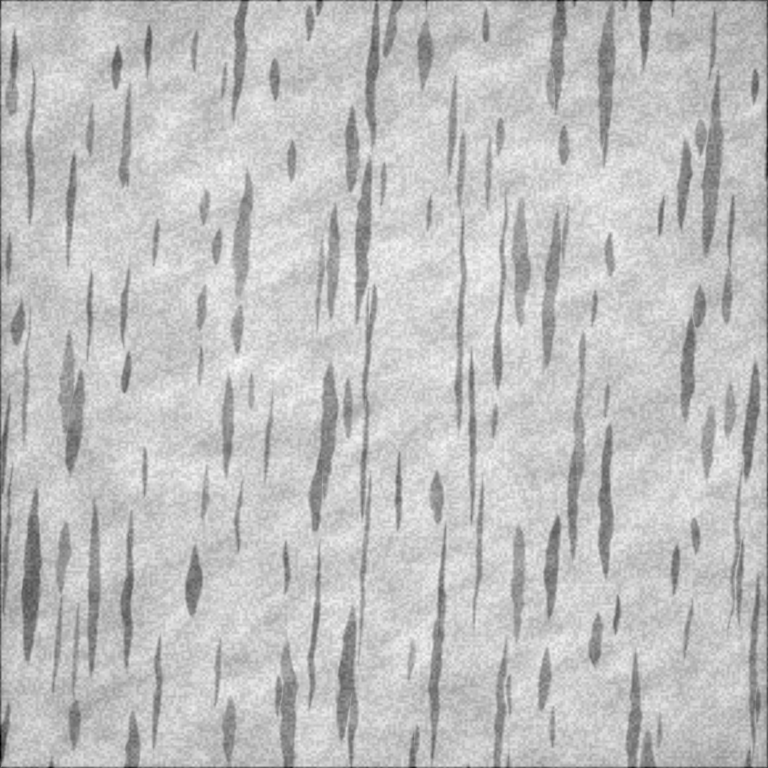
Write a WebGL 2 fragment shader that draws this texture.

```glsl
#version 300 es
precision highp float;

#define STREAK_GRID vec2(13.0, 11.0)
#define HALF_LENGTH vec2(0.026, 0.138)
#define HALF_WIDTH vec2(0.0031, 0.0115)
#define EDGE_SOFTNESS 0.0027
#define STREAK_DEPTH 0.29
#define LEAN 0.05
#define PAPER_TONE 0.822
#define CLOUD_CONTRAST 0.23
#define GRAIN_CONTRAST 0.15
#define GRAIN_SCALE 290.0
#define SHADING 0.17

uniform vec2 u_resolution;
out vec4 fragColor;

// Integer hash: three random values in 0..1 per cell and salt
vec3 hash3(vec2 cell, int salt) {
    uvec3 v = uvec3(ivec3(ivec2(cell), salt)) * 1664525u + 1013904223u;
    v.x += v.y * v.z; v.y += v.z * v.x; v.z += v.x * v.y;
    v ^= v >> 16u;
    v.x += v.y * v.z; v.y += v.z * v.x; v.z += v.x * v.y;
    return vec3(v >> 8u) / 16777216.0;
}

float valueNoise(vec2 p, int salt) {
    vec2 cell = floor(p);
    vec2 f = fract(p);
    f = f * f * (3.0 - 2.0 * f);
    float low = mix(hash3(cell, salt).x, hash3(cell + vec2(1, 0), salt).x, f.x);
    float high = mix(hash3(cell + vec2(0, 1), salt).x, hash3(cell + 1.0, salt).x, f.x);
    return mix(low, high, f.y);
}

// Layered noise centred on zero
float clouds(vec2 p) {
    float sum = 0.0;
    float weight = 0.5;
    for (int octave = 0; octave < 4; octave++) {
        sum += weight * (valueNoise(p, octave) - 0.5);
        p = mat2(1.6, 1.1, -1.1, 1.6) * p + 7.3;
        weight *= 0.6;
    }
    return sum;
}

// Coverage of one tapered, slightly bent streak owned by a grid cell
float streak(vec2 p, vec2 cell) {
    vec3 place = hash3(cell, 11);
    vec3 form = hash3(cell, 12);
    vec3 style = hash3(cell, 13);
    vec2 d = p - (cell + place.xy) / STREAK_GRID;

    float size = place.z * place.z;
    float halfLength = mix(HALF_LENGTH.x, HALF_LENGTH.y, size);
    float t = d.y / halfLength;
    if (abs(t) > 1.0) return 0.0;

    float girth = form.x * form.x * mix(0.55, 1.0, sqrt(size));
    float halfWidth = mix(HALF_WIDTH.x, HALF_WIDTH.y, girth);
    float bend = (valueNoise(vec2(p.y * 28.0, form.z * 90.0), 14) - 0.5) * 0.006;
    float x = d.x - d.y * (LEAN + (form.y - 0.5) * 0.08) - bend;

    float skew = (style.x - 0.5) * 0.9;
    float taper = (1.0 - t * t) * (1.0 + skew * t);
    float ragged = 0.75 + 0.5 * valueNoise(p * vec2(90.0, 75.0), 15);
    float edge = abs(x) - halfWidth * taper * ragged;
    float body = 1.0 - smoothstep(-EDGE_SOFTNESS, EDGE_SOFTNESS, edge);
    float tips = 1.0 - smoothstep(0.8, 1.0, abs(t));
    return body * tips * mix(0.72, 1.12, style.y);
}

float streakField(vec2 p) {
    vec2 home = floor(p * STREAK_GRID);
    float cover = 0.0;
    for (int row = -2; row <= 2; row++)
        for (int column = -1; column <= 1; column++)
            cover = max(cover, streak(p, home + vec2(column, row)));
    return cover;
}

void main() {
    vec2 uv = gl_FragCoord.xy / u_resolution;

    // Mottled paper, stretched along a shallow rising diagonal
    vec2 fibre = vec2(uv.x + 0.3 * uv.y, 1.8 * uv.y - 0.8 * uv.x);
    float tone = PAPER_TONE + CLOUD_CONTRAST * clouds(fibre * 17.0);

    // Broad uneven lighting
    vec2 offset = uv - vec2(0.46, 0.56);
    tone -= SHADING * dot(offset, offset);
    tone += 0.05 * (valueNoise(uv * 3.0, 21) - 0.5);

    // Dark streaks with a little inner variation
    float inner = 0.85 + 0.3 * valueNoise(uv * vec2(70.0, 30.0), 22);
    tone -= STREAK_DEPTH * streakField(uv) * inner;

    // Fine soft grain
    tone += GRAIN_CONTRAST * (valueNoise(uv * GRAIN_SCALE, 23) - 0.5);

    // Thin dark rim and shadowed sides
    vec2 border = min(uv, 1.0 - uv);
    float rim = 1.0 - smoothstep(0.0005, 0.003, min(border.x, border.y));
    tone -= 0.28 * rim + 0.1 * exp(-border.x / 0.009) + 0.04 * exp(-border.y / 0.012);

    fragColor = vec4(vec3(clamp(tone, 0.0, 1.0)), 1.0);
}
```
